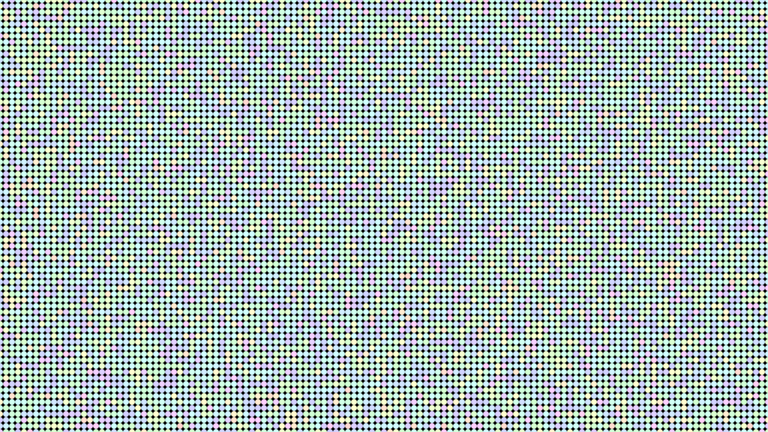
A Shadertoy shader for this pattern:

```glsl
// Dense square grid of pastel dots on black, each dot with its own random hue.

const float ROWS = 72.0;            // dots per canvas height
const float DOT_RADIUS = 0.48;      // in grid cells
const float EDGE_PIXELS = 0.55;     // half width of the smoothed edge
const float HUE_CENTER = 0.46;      // most common hue
const float HUE_SPREAD = 0.45;      // largest deviation from it
const float SATURATION = 0.18;
const vec3 GAP_COLOR = vec3(0.0);

vec2 hash22(vec2 p) {
    vec3 q = fract(p.xyx * vec3(0.1031, 0.1030, 0.0973));
    q += dot(q, q.yzx + 33.33);
    return fract((q.xx + q.yz) * q.zy);
}

// Full-value colour of the given hue, softened towards white
vec3 pastel(float hue) {
    vec3 ramp = abs(fract(hue + vec3(0.0, 2.0, 1.0) / 3.0) * 6.0 - 3.0);
    return mix(vec3(1.0), clamp(ramp - 1.0, 0.0, 1.0), SATURATION);
}

void mainImage(out vec4 fragColor, in vec2 fragCoord) {
    // Dot centres lie on whole grid coordinates
    vec2 grid = fragCoord / iResolution.y * ROWS;
    vec2 id = floor(grid + 0.5);
    float dist = length(grid - id) - DOT_RADIUS;

    // Two hashes give a triangular spread of hues
    vec2 rnd = hash22(id + 17.0);
    vec3 dotColor = pastel(HUE_CENTER + HUE_SPREAD * (rnd.x + rnd.y - 1.0));

    float edge = EDGE_PIXELS * ROWS / iResolution.y;
    float coverage = 1.0 - smoothstep(-edge, edge, dist);
    fragColor = vec4(mix(GAP_COLOR, dotColor, coverage), 1.0);
}
```
